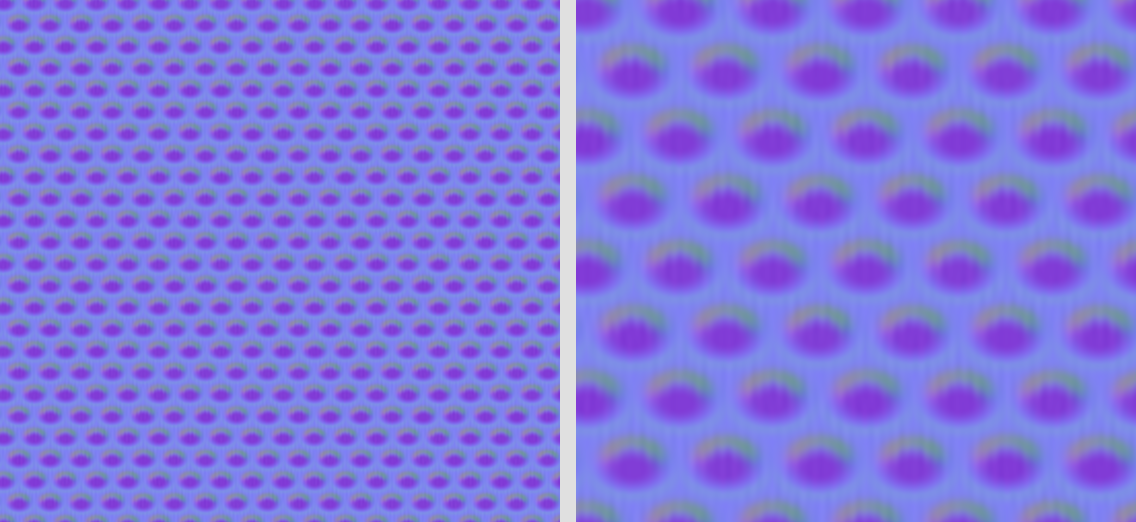
Left, the full canvas; right, a detail of the centre.
Reproduce this texture map procedurally as a Shadertoy shader.

```glsl
const float TAU = 6.2831853;

float hash(vec2 cell) {
    return fract(sin(dot(cell, vec2(127.1, 311.7))) * 4375.85);
}

// Fine vertical grain from whole-number sine waves, so it wraps
float grain(vec2 uv) {
    float drift = sin(TAU * (5.0 * uv.y + 2.0 * uv.x)) + sin(TAU * (11.0 * uv.y - 3.0 * uv.x));
    float fine = sin(TAU * 163.0 * uv.x + 1.3 * drift);
    float broad = sin(TAU * 109.0 * uv.x - 1.7 * drift);
    return 0.5 * (fine + broad) * (0.7 + 0.3 * sin(TAU * (17.0 * uv.y + 7.0 * uv.x)));
}

float band(float x, float center, float width) {
    float t = (x - center) / width;
    return exp(-t * t);
}

// One domed dimple in normal-map colours; q is scaled so its edge lies near length 1
vec3 dimple(vec3 color, vec2 q, float vary) {
    q.y *= q.y < 0.0 ? 1.1 : 1.0;
    float r = length(q);
    vec2 dir = q / max(r, 0.001);

    // Pale halo, strongest underneath
    float halo = band(r, 1.42, 0.27) * mix(0.22, 0.8, smoothstep(0.3, -0.8, dir.y));
    color = mix(color, vec3(0.49, 0.57, 0.89), halo);

    // Wide purple floor, set low
    float core = smoothstep(1.12, 0.28, length((q + vec2(0.0, 0.26)) * vec2(0.9, 1.0)));
    color = mix(color, vec3(0.505, 0.235 + 0.01 * vary, 0.84), core);

    // Soft grey upper rim
    float rim = band(r, 0.84, 0.32);
    float upper = smoothstep(-0.2, 0.8, dir.y);
    color = mix(color, vec3(0.50, 0.57, 0.66), rim * upper * (0.88 + 0.05 * vary));

    // Pink left flank and teal right flank
    float flank = rim * dir.x * smoothstep(-0.8, 0.3, dir.y);
    color += flank * vec3(-0.09, 0.03, -0.03);
    color.b -= 0.07 * abs(flank);
    return color;
}

void mainImage(out vec4 fragColor, in vec2 fragCoord) {
    vec2 uv = fragCoord / iResolution.xy;
    float streak = grain(uv);
    vec2 p = uv * vec2(18.0, 24.0) + vec2(0.0, 0.09);
    vec3 color = vec3(0.50, 0.487, 0.975);

    // Staggered rows, including the neighbours above and below
    for (int j = -1; j <= 1; j++) {
        float row = floor(p.y + 0.5) + float(j);
        float x = p.x - 0.11 - 0.5 * mod(row, 2.0);
        float column = floor(x + 0.5);
        vec2 cell = mod(vec2(column, row), vec2(18.0, 24.0));
        float vary = hash(cell) * 2.0 - 1.0;
        vec2 offset = vec2(x - column, p.y - row);
        offset += 0.008 * vec2(vary, hash(cell + 31.0) * 2.0 - 1.0);
        offset.y += 0.012 * streak;
        color = dimple(color, offset * vec2(2.8, 2.5) * (1.0 + 0.02 * vary), vary);
    }

    color += streak * vec3(0.012, 0.010, 0.008);
    fragColor = vec4(clamp(color, 0.0, 1.0), 1.0);
}
```
